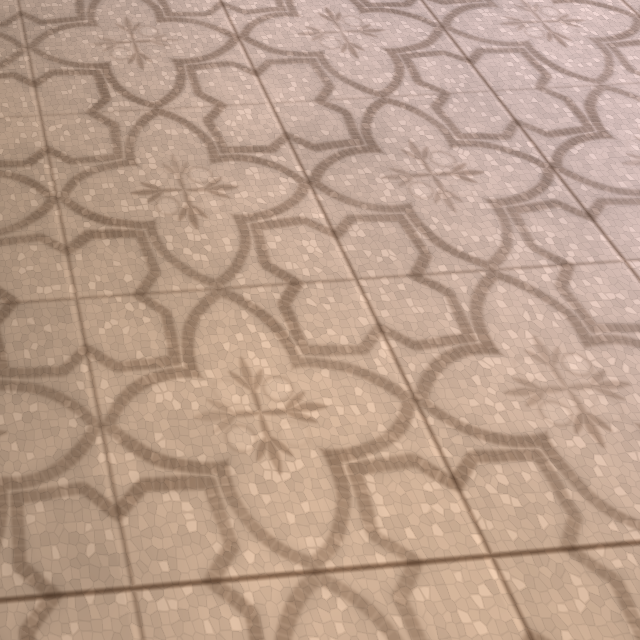
Write a WebGL 2 fragment shader that draws this pattern.

```glsl
#version 300 es
precision highp float;
uniform vec2 u_resolution;
out vec4 fragColor;

const vec3 WARM_STONE = vec3(0.785, 0.668, 0.570);
const vec3 COOL_STONE = vec3(0.825, 0.735, 0.720);
const vec3 BAND_TINT = vec3(0.775, 0.735, 0.700);
const vec3 GROUT_TINT = vec3(0.60, 0.53, 0.47);

float hash(vec2 p) {
  vec3 q = fract(vec3(p.xyx) * 0.1031);
  q += dot(q, q.yzx + 33.33);
  return fract((q.x + q.y) * q.z);
}

float noise(vec2 p) {
  vec2 i = floor(p), f = fract(p);
  f = f * f * (3.0 - 2.0 * f);
  return mix(mix(hash(i), hash(i + vec2(1, 0)), f.x),
             mix(hash(i + vec2(0, 1)), hash(i + vec2(1, 1)), f.x), f.y);
}

float coverage(float d, float soft) { return 1.0 - smoothstep(-soft, soft, d); }

// Mirror into the wedge 0 <= x <= y
vec2 foldEighth(vec2 p) {
  p = abs(p);
  return p.x > p.y ? p.yx : p;
}

// Distance to a segment and length along it
vec2 segment(vec2 p, vec2 a, vec2 b) {
  vec2 ab = b - a;
  float t = clamp(dot(p - a, ab) / dot(ab, ab), 0.0, 1.0);
  return vec2(length(p - a - ab * t), t * length(ab));
}

float leaf(vec2 p, vec2 a, vec2 b, float radius) {
  vec2 s = segment(p, a, b);
  float t = s.y / length(b - a);
  return s.x - radius * (0.35 + 2.6 * t * (1.0 - t));
}

// Pointed petal: distance to its outline and arc length
vec2 petal(vec2 q, float middle, float halfLength, float halfWidth) {
  float k = 0.5 * (halfLength * halfLength / halfWidth - halfWidth);
  vec2 c = vec2(q.x + k, q.y - middle);
  float radius = k + halfWidth;
  return vec2(abs(length(c) - radius), atan(c.y, c.x) * radius);
}

// Cusped frame around a tile corner
vec2 cornerFrame(vec2 q) {
  vec2 cusp = segment(q, vec2(0.0, 0.215), vec2(0.09, 0.298));
  vec2 side = segment(q, vec2(0.09, 0.298), vec2(0.285, 0.283));
  return cusp.x < side.x ? cusp : side;
}

float sprig(vec2 q) {
  float d = leaf(q, vec2(0.0, 0.0), vec2(0.0, 0.12), 0.011);
  d = min(d, leaf(q, vec2(0.0, 0.09), vec2(0.0, 0.205), 0.016));
  return min(d, leaf(q, vec2(0.005, 0.085), vec2(0.052, 0.155), 0.013));
}

// Irregular chips: x = edge gap, y = random tone
vec2 chips(vec2 p) {
  vec2 cell = floor(p), f = fract(p);
  float first = 9.0, second = 9.0, tone = 0.0;
  for (int j = -1; j <= 1; j++)
    for (int i = -1; i <= 1; i++) {
      vec2 o = vec2(i, j), id = cell + o;
      vec2 jitter = 0.2 + 0.6 * vec2(hash(id), hash(id + 71.7));
      float d = length(o + jitter - f);
      if (d < first) { second = first; first = d; tone = hash(id + 19.3); }
      else second = min(second, d);
    }
  return vec2(second - first, tone);
}

// Floor plane seen at an angle
vec2 floorPoint(vec2 s) {
  mat3 view = mat3(0.5813, 0.0545, 0.0279,
                   -0.0534, 0.6096, 0.2932,
                   0.2083, 0.0807, 1.0);
  vec3 h = inverse(view) * vec3(s, 1.0);
  return h.xy / h.z;
}

void main() {
  vec2 s = gl_FragCoord.xy / u_resolution;
  vec2 uv = floorPoint(s);
  vec2 px = fwidth(uv);
  float soft = 0.007 + 0.5 * max(px.x, px.y);

  vec2 tile = floor(uv);
  vec2 edge = uv - floor(uv + 0.5);
  vec2 wobble = 0.012 * (vec2(noise(uv * 9.0), noise(uv * 9.0 + 40.0)) - 0.5);
  vec2 p = fract(uv) - 0.5 + wobble;
  vec2 q = foldEighth(p);
  float wear = noise(uv * 6.0 + 13.0);

  // Stone and room light
  float glow = smoothstep(0.65, 1.6, s.x * 0.75 + s.y);
  vec3 color = mix(WARM_STONE, COOL_STONE, glow);
  color *= 0.90 + 0.12 * smoothstep(0.0, 0.45, s.x) - 0.05 * s.y * (1.0 - s.x);
  color *= 0.97 + 0.05 * hash(tile + 5.0) + 0.07 * (noise(uv * 3.0) - 0.5);

  // Chipped surface
  vec2 chip = chips(uv * vec2(38.0, 30.0));
  float detail = 1.0 - smoothstep(0.012, 0.035, max(px.x, px.y));
  color *= 1.0 + detail * (0.09 * (chip.y - 0.5) - 0.055 * (1.0 - smoothstep(0.0, 0.22, chip.x)));
  color += detail * 0.045 * step(0.86, chip.y) * smoothstep(0.1, 0.35, chip.x);

  // Mosaic outlines with cross joints
  vec2 flower = petal(q, 0.2, 0.28, 0.17);
  vec2 frame = cornerFrame(foldEighth(edge + wobble));
  vec2 line = flower.x < frame.x ? flower : frame;
  float band = coverage(line.x - 0.018 - 0.004 * wear, soft);
  float joint = smoothstep(0.22, 0.5, abs(fract(line.y / 0.026) - 0.5));
  float bandTone = (0.62 + 0.38 * wear) * (1.0 - 0.25 * joint * detail);
  color *= mix(vec3(1.0), BAND_TINT, band * bandTone);
  color *= 1.0 - 0.05 * coverage(line.x - 0.035, 0.025);

  // Worn center sprigs and diagonal curls
  float ink = coverage(sprig(q), soft) * (0.35 + 0.5 * wear);
  float curl = length(q - 0.083);
  float curlSide = p.x * p.y > 0.0 ? 1.0 : 0.35;
  float ring = coverage(abs(curl - 0.045) - 0.005, soft) * curlSide;
  color *= mix(vec3(1.0), BAND_TINT, max(ink, ring * 0.35));
  color += 0.035 * curlSide * coverage(curl - 0.036, 0.012);

  // Grout: strong nearby, faint far away
  float near = 1.0 - smoothstep(-0.1, 1.5, uv.y);
  float across = coverage(abs(edge.y) - 0.007, 0.004 + px.y) * (0.18 + 0.75 * near);
  float along = coverage(abs(edge.x) - 0.006, 0.004 + px.x)
              * (0.45 + 0.35 * smoothstep(0.3, 1.4, uv.x));
  float lip = coverage(abs(edge.x + 0.018) - 0.007, 0.005 + px.x);
  color *= 1.0 + 0.07 * lip;
  color *= mix(vec3(1.0), GROUT_TINT, max(across, along));

  fragColor = vec4(color, 1.0);
}
```
